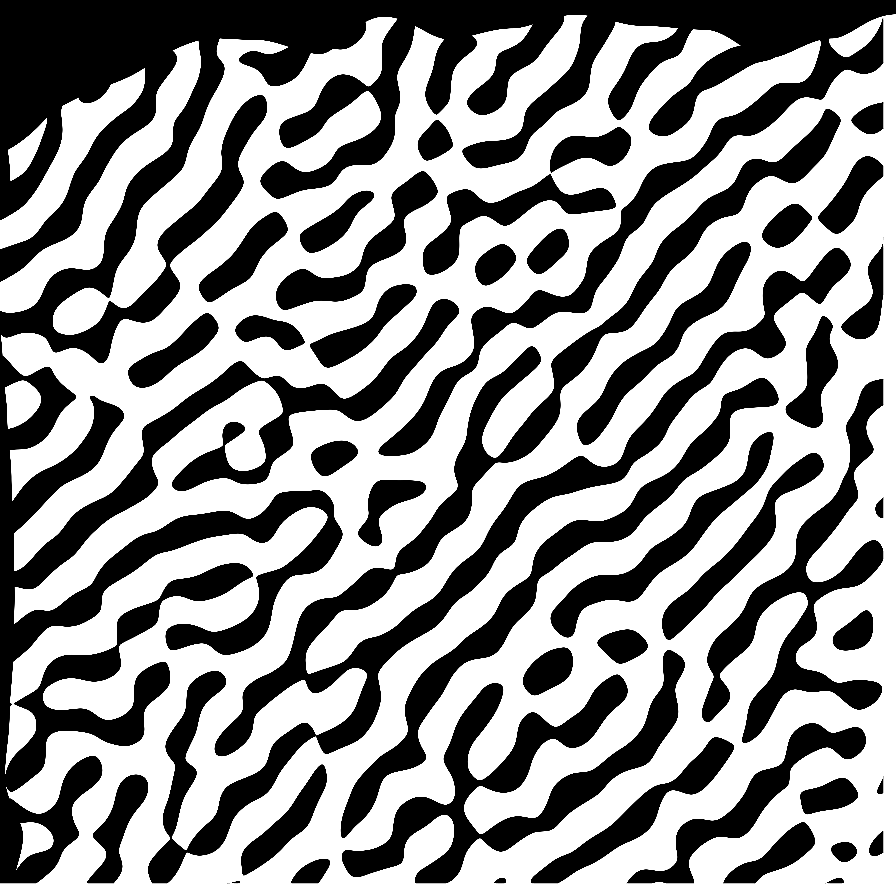
A Shadertoy shader for this pattern:

```glsl
// Black and white labyrinth of slanted, broken stripes with ragged dark top and left borders.

#define WAVE_COUNT 72        // plane waves in the sum
#define STRIPE_FREQ 17.0     // stripes per canvas
#define FREQ_SPREAD 0.16     // relative variation of stripe spacing
#define STRIPE_ANGLE 0.63    // main direction in radians
#define ANGLE_SPREAD 1.15    // largest deviation from it
#define BLACK_LEVEL 0.07     // higher gives thinner black stripes
#define GAP_LEVEL 0.13       // higher breaks stripes into shorter rods
#define WARP_SIZE 0.004      // wobble of the outlines
#define WARP_FREQ 36.0
#define RIM 0.014            // white rim at right and bottom
#define EDGE_SLOPE 60.0      // steepness of the border fields
#define EDGE_SOFTNESS 0.12   // edge half width relative to a pixel

const float TAU = 6.28318;
const vec3 BLACK = vec3(0.0);
const vec3 WHITE = vec3(1.0);

float hash(float n) {
    n = fract(n * 0.1031);
    n *= n + 33.33;
    n *= n + n;
    return fract(n);
}

float hash2(vec2 p) {
    vec3 q = fract(p.xyx * 0.1031);
    q += dot(q, q.yzx + 33.33);
    return fract((q.x + q.y) * q.z);
}

float noise(vec2 p) {
    vec2 cell = floor(p), f = fract(p);
    f = f * f * (3.0 - 2.0 * f);
    float low = mix(hash2(cell), hash2(cell + vec2(1, 0)), f.x);
    float high = mix(hash2(cell + vec2(0, 1)), hash2(cell + vec2(1, 1)), f.x);
    return mix(low, high, f.y);
}

// Narrow-band random field; positive inside the black rods
float stripeField(vec2 p) {
    vec2 sum = vec2(0.0);
    for (int i = 0; i < WAVE_COUNT; i++) {
        float seed = float(i) * 4.0 + 17.0;
        float turn = hash(seed) + hash(seed + 1.0) - 1.0;
        float angle = STRIPE_ANGLE + 0.25 * TAU + ANGLE_SPREAD * turn;
        float freq = STRIPE_FREQ * (1.0 + FREQ_SPREAD * (2.0 * hash(seed + 2.0) - 1.0));
        float cycles = freq * dot(p, vec2(cos(angle), sin(angle)));
        float phase = TAU * (cycles + hash(seed + 3.0));
        sum += vec2(cos(phase), sin(phase));
    }
    sum /= sqrt(float(WAVE_COUNT));
    // Comparing with the amplitude keeps the stripe width even
    return sum.x - BLACK_LEVEL * length(sum) - GAP_LEVEL;
}

// Dark top, left and upper left corner; white rim at right and bottom
float addBorders(float field, vec2 p) {
    float topDepth = 0.008 + 0.08 * pow(noise(vec2(p.x * 14.0, 3.5)), 2.0);
    float leftDepth = -0.004 + 0.045 * pow(noise(vec2(7.5, p.y * 15.0)), 2.0);
    float corner = p.y - 0.845 - 0.49 * p.x + 0.06 * (noise(p * 14.0) - 0.5);
    float dark = max(max(topDepth - 1.0 + p.y, leftDepth - p.x), corner);

    // Rods shrink to small ovals next to the rim
    float inside = min(1.0 - RIM - p.x, p.y - RIM);
    field -= 0.35 * exp(-max(inside, 0.0) * EDGE_SLOPE);

    field = min(field, (1.0 - RIM - p.x) * EDGE_SLOPE);
    field = max(field, dark * EDGE_SLOPE);
    return min(field, (p.y - RIM) * EDGE_SLOPE);
}

void mainImage(out vec4 fragColor, in vec2 fragCoord) {
    vec2 p = fragCoord / iResolution.xy;

    // Slightly angular outlines
    vec2 wobble = vec2(noise(p * WARP_FREQ), noise(p * WARP_FREQ + 41.0)) - 0.5;
    float field = addBorders(stripeField(p + WARP_SIZE * wobble), p);

    // Crisp edge, narrower than one pixel
    float width = EDGE_SOFTNESS * fwidth(field) + 1e-4;
    float ink = smoothstep(-width, width, field);
    fragColor = vec4(mix(WHITE, BLACK, ink), 1.0);
}
```
